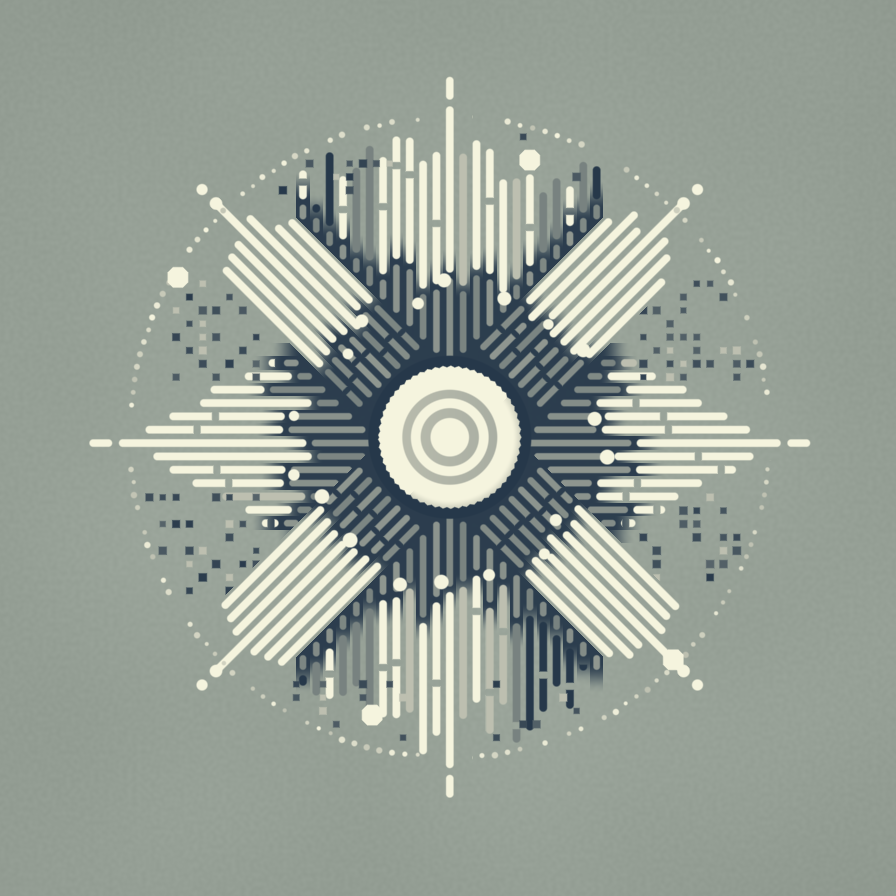
This background is drawn by a Shadertoy shader. Its source:

```glsl
// A geometric sunburst on sage paper: a ringed cream disc on a navy core,
// with ragged bars running along eight directions inside a dotted circle.
// Each sector is turned into (along, across) axes and cut into bar columns.

const vec3 SAGE = vec3(0.59, 0.63, 0.59);
const vec3 CREAM = vec3(0.96, 0.955, 0.87);
const vec3 NAVY = vec3(0.15, 0.22, 0.29);
const vec3 STONE = vec3(0.47, 0.51, 0.50);
const vec3 PALE = vec3(0.74, 0.75, 0.69);
const float PITCH = 0.0149;
const float BUNDLE = 3.5 * PITCH; // half width of a diagonal bundle

float hash(vec2 p) {
    p = fract(p * vec2(0.1731, 0.3119) + 0.137);
    p += dot(p, p.yx + 19.19);
    return fract((p.x + p.y) * p.x * 7.31);
}

vec2 gradientAt(vec2 cell) {
    float a = 6.2832 * hash(cell);
    return vec2(cos(a), sin(a));
}

float gradientNoise(vec2 p) {
    vec2 i = floor(p), f = fract(p), u = f * f * (3.0 - 2.0 * f), e = vec2(1, 0);
    return mix(mix(dot(gradientAt(i), f), dot(gradientAt(i + e), f - e), u.x),
               mix(dot(gradientAt(i + e.yx), f - e.yx), dot(gradientAt(i + 1.0), f - 1.0), u.x), u.y);
}

void paint(inout vec3 col, vec3 ink, float d) {
    float aa = 1.0 / iResolution.y;
    col = mix(col, ink, smoothstep(aa, -aa, d));
}

// Capsule along x from a to b
float bar(vec2 q, float a, float b, float w) {
    return b < a ? 1.0 : length(vec2(q.x - clamp(q.x, a, b), q.y)) - w;
}

float box(vec2 q, float w) {
    q = abs(q) - w;
    return max(q.x, q.y);
}

void drawBars(inout vec3 col, vec2 p) {
    vec2 s = vec2(p.x < 0.0 ? -1.0 : 1.0, p.y < 0.0 ? -1.0 : 1.0);
    vec2 m = abs(p);
    bool diagonal = abs(m.x - m.y) * 0.7071 < BUNDLE;
    bool upright = !diagonal && m.y > m.x;
    vec2 q = diagonal ? vec2(m.x + m.y, m.y - m.x) * 0.7071
           : upright ? vec2(m.y, p.x) : vec2(m.x, p.y + 0.0065);
    float sector = s.x * (upright ? 0.0 : 3.0) + s.y * (upright || diagonal ? 7.0 : 0.0) + (diagonal ? 30.0 : 15.0);
    float column = floor(q.y / PITCH + 0.5);
    float v = abs(column) * PITCH;
    float h = hash(vec2(column, sector)), k = hash(vec2(column + 41.0, sector + 3.0));

    // Where the column starts, changes from stone to bright, and ends
    float start = diagonal ? 0.098 : v + 0.083;
    float mid = diagonal ? 0.15 + 0.02 * h : max(0.15 + 0.055 * h, start + 0.015);
    float end = diagonal ? 0.345 - 0.75 * v - 0.025 * h
              : upright ? 0.30 + 0.06 * h - 0.3 * v : 0.36 - 1.75 * v + 0.015 * (h - 0.5);
    if (column == 0.0) end = 0.365;
    if (!diagonal && v > (upright ? 0.165 : 0.115)) end = 0.0;

    // Ragged navy backing
    float reach = min(mid + 0.015 * k, end);
    col = mix(col, NAVY, 0.95 * (1.0 - smoothstep(reach - 0.012, reach + 0.022, q.x)));

    q.y -= column * PITCH;
    float inner = bar(q, start, min(mid, end) - 0.006, 0.0037);
    if (diagonal) inner = max(inner, 0.003 - abs(q.x - 0.118 - 0.016 * k));
    paint(col, mix(STONE, PALE, 0.35 * k), inner);

    float outer = bar(q, mid + 0.008, end, 0.0043);
    if (!diagonal && column != 0.0 && k > 0.45)
        outer = max(outer, 0.004 - abs(q.x - mix(mid, end, 0.3 + 0.6 * h)));
    float light = k - (upright ? 5.0 * max(v - 0.045, 0.0) + (p.y < 0.0 && p.x > 0.04 ? 0.6 : 0.0) : 0.0);
    vec3 ink = diagonal || light > 0.15 ? CREAM : light > 0.0 ? PALE : light > -0.2 ? STONE : NAVY;
    paint(col, ink, outer);

    // Detached tips on the central bars
    if (column == 0.0) {
        float tip = diagonal ? length(q - vec2(0.391, 0)) - 0.0062 : bar(q, 0.381, 0.398, 0.0042);
        paint(col, CREAM, tip);
        if (diagonal) paint(col, CREAM, length(q - vec2(0.369, 0)) - 0.007);
    }
}

void drawScatter(inout vec3 col, vec2 p) {
    float r = length(p);
    vec2 m = abs(p);
    bool clear = abs(m.x - m.y) * 0.7071 > BUNDLE;

    // Small squares in the open wedges
    vec2 cell = floor(p / PITCH), q = (fract(p / PITCH) - 0.5) * PITCH;
    vec2 c = abs((cell + 0.5) * PITCH);
    float h = hash(cell + 57.0);
    bool side = c.x > 0.205 && c.y > 0.055 && c.y < 0.185;
    bool rim = c.y > 0.27 && c.x > 0.04;
    if (clear && length(c) < 0.346 && (side && h < 0.38 || rim && h < 0.14))
        paint(col, hash(cell + 91.0) > 0.25 ? mix(NAVY, STONE, 0.6 * hash(cell + 13.0)) : PALE,
              box(q, 0.0032 + 0.0015 * hash(cell + 5.0)));

    // Dotted circle
    float stepAngle = 6.2832 / 156.0, a = atan(p.y, p.x) / stepAngle;
    float id = floor(a), g = hash(vec2(id, 8.0));
    vec2 dotPos = vec2(r - 0.357 - 0.003 * (g - 0.5), (fract(a) - 0.5) * stepAngle * r);
    if (g > 0.18 && min(m.x, m.y) > 0.025)
        paint(col, mix(PALE, CREAM, hash(vec2(id, 2.0))), length(dotPos) - 0.0018 - 0.0018 * g);

    // Beads at the edge of the core
    for (int i = 0; i < 18; i++) {
        float b = hash(vec2(i, 71)), t = (float(i) + 0.7 * b) * 0.349;
        vec2 bead = (0.145 + 0.035 * b) * vec2(cos(t), sin(t));
        paint(col, CREAM, length(p - bead) - 0.0055 - 0.0028 * hash(vec2(i, 23)));
    }

    // Four larger stepped sparks
    vec4 sparkAngle = vec4(1.29, 2.61, 4.44, 5.50);
    for (int i = 0; i < 4; i++) {
        vec2 d = abs(p - (i % 2 == 0 ? 0.322 : 0.352) * vec2(cos(sparkAngle[i]), sin(sparkAngle[i])));
        paint(col, CREAM, max(box(d, 0.0115), d.x + d.y - 0.017));
    }
}

void drawDisc(inout vec3 col, vec2 p) {
    float r = length(p), teeth = abs(fract(atan(p.y, p.x) * 9.0) - 0.5);
    paint(col, NAVY, r - 0.091);
    paint(col, mix(CREAM, PALE, 0.6 * smoothstep(0.07, 0.08, r) * step(0.02, p.x - p.y)),
          r - 0.078 - 0.004 * teeth);
    vec3 ring = mix(PALE, STONE, 0.18 + 2.0 * p.x);
    paint(col, ring, abs(r - 0.0482) - 0.0048);
    paint(col, ring, abs(r - 0.027) - 0.0055);
}

void mainImage(out vec4 fragColor, in vec2 fragCoord) {
    vec2 uv = (fragCoord - 0.5 * iResolution.xy) / iResolution.y;
    vec2 p = uv - vec2(0.002, 0.012);

    // Paper with soft mottling and darker corners
    vec3 col = SAGE * (1.02 - 0.12 * dot(uv, uv));
    col += 0.018 * gradientNoise(uv * 5.0 + 20.0) + 0.018 * gradientNoise(uv * 190.0 + 300.0);

    drawBars(col, p);
    drawScatter(col, p);
    drawDisc(col, p);
    fragColor = vec4(col, 1.0);
}
```
